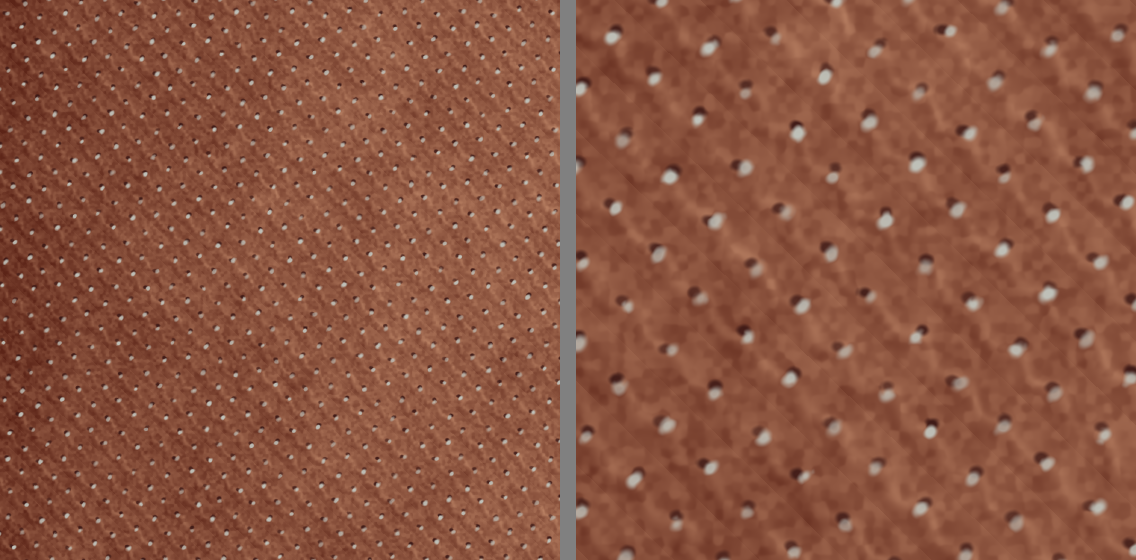
Left, the full canvas; right, a detail of the centre.
A Shadertoy shader for this texture:

```glsl
vec2 hash2(vec2 p) {
    vec3 q = fract(p.xyx * vec3(0.1031, 0.103, 0.0973));
    q += dot(q, q.yzx + 33.33);
    return fract((q.xx + q.yz) * q.zy);
}

// Smooth cellular noise: jittered points blend their random values
float cellNoise(vec2 p) {
    vec2 cell = floor(p);
    float total = 0.0, weights = 0.0;
    for (int j = -1; j <= 1; j++)
    for (int i = -1; i <= 1; i++) {
        vec2 id = cell + vec2(i, j);
        vec2 d = id + 0.2 + 0.6 * hash2(id) - p;
        float w = exp(-5.0 * dot(d, d));
        total += w * hash2(id + 71.0).x;
        weights += w;
    }
    return total / weights;
}

// Broad uneven lighting, darkest at the left edge
float lighting(vec2 p) {
    float waves = sin(7.0 * p.x + 5.0 * p.y + 2.2 * sin(4.0 * p.y))
                + 0.7 * sin(13.0 * p.x - 9.0 * p.y + 1.5)
                + 0.5 * sin(17.0 * p.y + 11.0 * p.x + 2.0 * sin(8.0 * p.x));
    float glow = exp(-7.0 * dot(p - vec2(0.85, 0.6), p - vec2(0.85, 0.6)));
    return 0.25 * (p.x - 0.5) + 0.035 * waves + 0.1 * glow
         - 0.15 * smoothstep(0.15, 0.0, p.x);
}

void mainImage(out vec4 fragColor, in vec2 fragCoord) {
    vec2 uv = fragCoord / iResolution.y;

    // Diagonal lattice; alternate rows are shifted along their length
    mat2 lattice = mat2(0.02613, -0.0255, 0.0246, 0.0258);
    vec2 grid = inverse(lattice) * (uv - vec2(0.533, 0.569)) + 0.5;
    float row = floor(grid.y);
    grid.x -= 0.27 * mod(row, 2.0);
    vec2 id = floor(grid);
    vec2 local = fract(grid) - 0.5;
    vec2 rnd = hash2(id + 200.0);
    vec2 rnd2 = hash2(id + 331.0);

    // Mottled nap
    float fine = cellNoise(uv * 190.0) - 0.5;
    float medium = cellNoise(uv * 75.0 + 19.0) - 0.5;
    float coarse = cellNoise(uv * 18.0 + 47.0) - 0.5;
    float tone = 0.51 + lighting(uv) + 0.3 * fine + 0.17 * medium + 0.13 * coarse;

    // Ribs: a ragged light crease with a soft shadow beside it
    float wobble = 0.09 * sin(6.2832 * local.x + 0.8) + 0.14 * medium;
    float across = local.y + 0.06 - wobble;
    float strength = 0.6 + 0.8 * cellNoise(uv * 45.0 + 83.0);
    tone += 0.17 * strength * exp(-pow(across / 0.11, 2.0));
    tone -= 0.09 * exp(-pow((across + 0.26) / 0.15, 2.0));
    tone += 0.04 * local.y;
    vec3 color = mix(vec3(0.36, 0.14, 0.09), vec3(0.69, 0.47, 0.36), clamp(tone, 0.0, 1.15));

    // Pinholes: a dark pit beside a pale glint, each a little different
    vec2 fromHole = lattice * (local - 0.14 * (rnd - 0.5));
    float angle = 1.9 + 2.2 * (rnd2.x - 0.5);
    vec2 side = vec2(cos(angle), sin(angle));
    vec2 pitOffset = fromHole - 0.0036 * side;
    float pit = length(pitOffset * vec2(0.9, 1.1)) + 0.0015 * fine;
    color = mix(color, vec3(0.23, 0.09, 0.08),
                (0.55 + 0.4 * rnd2.y) * smoothstep(0.0053, 0.0017, pit));
    vec2 glintOffset = fromHole + 0.0012 * side;
    float stretch = dot(glintOffset, vec2(0.707, 0.707));
    float glint = length(glintOffset - 0.25 * stretch * vec2(0.707)) + 0.002 * fine;
    float size = 0.0044 + 0.0013 * rnd.x;
    color = mix(color, vec3(0.75, 0.76, 0.73),
                (0.55 + 0.45 * rnd.y) * smoothstep(size, 0.0013, glint));

    fragColor = vec4(color, 1.0);
}
```
